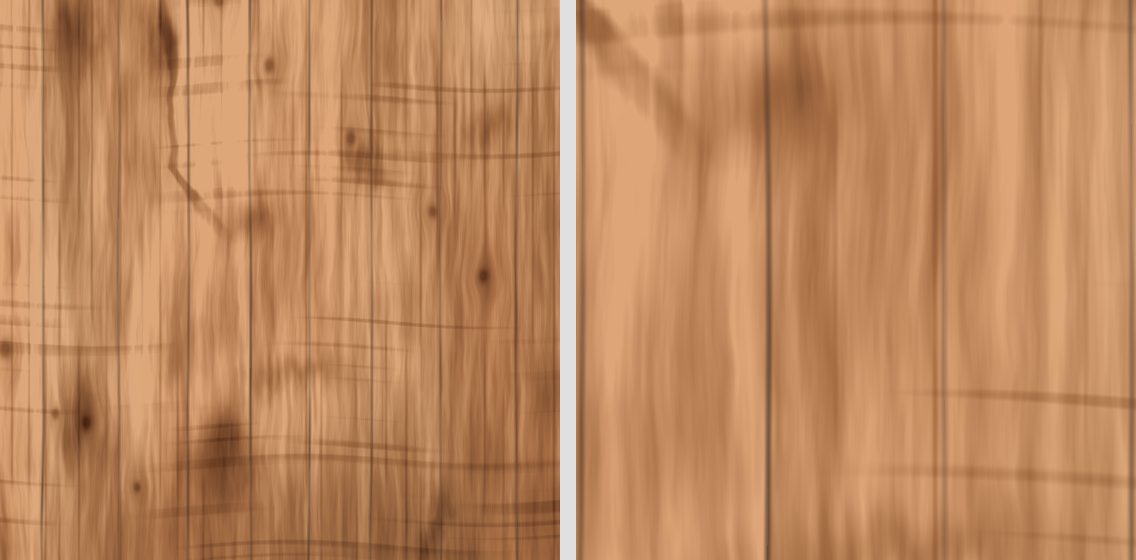
Left: the whole. Right: its middle third, enlarged.
This texture is drawn by a Shadertoy shader. Its source:

```glsl
// Weathered vertical wood planks with grain, seams, knots and brown water stains.
#define SEAMS 8
#define FIRST_SEAM 0.076
#define PLANK_WIDTH 0.121
#define SEAM_HALF_WIDTH 0.0026
#define KNOTS 9
#define GRAIN 0.62
#define STAIN_DEPTH 0.75
#define DARK_WOOD vec3(0.40, 0.24, 0.14)
#define MID_WOOD vec3(0.64, 0.44, 0.28)
#define LIGHT_WOOD vec3(0.82, 0.63, 0.46)
#define SEAM_COLOR vec3(0.29, 0.21, 0.16)

float hash(vec2 p) {
    vec3 q = fract(vec3(p.xyx) * 0.1031);
    q += dot(q, q.yzx + 33.33);
    return fract((q.x + q.y) * q.z);
}

float noise(vec2 p) {
    vec2 i = floor(p), f = fract(p);
    f = f * f * (3.0 - 2.0 * f);
    return mix(mix(hash(i), hash(i + vec2(1, 0)), f.x),
               mix(hash(i + vec2(0, 1)), hash(i + vec2(1, 1)), f.x), f.y);
}

float fbm(vec2 p) {
    float sum = 0.0, amp = 0.5;
    for (int i = 0; i < 4; i++) {
        sum += amp * noise(p);
        p = p * 2.03 + 17.1;
        amp *= 0.5;
    }
    return sum / 0.9375;
}

// Soft ragged blot; radius is given per axis
float blot(vec2 p, vec2 center, vec2 radius) {
    vec2 d = (p - center) / radius;
    return exp(-dot(d, d));
}

// Seam positions drift slightly, so plank widths are uneven
float seamX(int i) {
    float k = float(i);
    return FIRST_SEAM + PLANK_WIDTH * k + 0.019 * sin(6.2832 * k / 7.0);
}

// Narrow drip running down from the top, then bending to the right
float drip(vec2 p) {
    float center = 0.307 + 0.75 * max(0.70 - p.y, 0.0) - 0.16 * max(p.y - 0.87, 0.0);
    center += 0.016 * (fbm(vec2(3.0, p.y * 16.0)) - 0.5);
    float width = 0.006 + 0.012 * noise(vec2(8.0, p.y * 13.0));
    float body = 1.0 - smoothstep(width * 0.4, width * 1.3, abs(p.x - center));
    return body * smoothstep(0.55, 0.64, p.y) * (0.55 + 0.45 * noise(p * 22.0));
}

// Broad stains with noisy edges, plus the drip
float stains(vec2 p) {
    vec2 warp = vec2(fbm(p * vec2(26.0, 12.0)), fbm(p * vec2(30.0, 9.0) + 40.0)) - 0.5;
    vec2 q = p + warp * vec2(0.05, 0.11);
    float s = 0.95 * blot(q, vec2(0.40, 0.19), vec2(0.055, 0.075));
    s += 0.65 * blot(q, vec2(0.445, 0.61), vec2(0.04, 0.055));
    s += 0.60 * blot(q, vec2(0.15, 0.25), vec2(0.04, 0.07));
    s += 0.70 * blot(q, vec2(0.14, 0.94), vec2(0.035, 0.07));
    s += 0.65 * blot(q, vec2(0.28, 0.92), vec2(0.025, 0.07));
    s += 0.50 * blot(q, vec2(0.865, 0.775), vec2(0.035, 0.04));
    s += 0.55 * blot(q, vec2(0.65, 0.695), vec2(0.035, 0.028));
    s += 0.75 * blot(q, vec2(0.78, 0.08), vec2(0.022, 0.08));
    s += 0.45 * blot(q, vec2(0.53, 0.32), vec2(0.09, 0.03));
    s += 0.35 * blot(q, vec2(0.33, 0.39), vec2(0.06, 0.06));
    return min(s + 0.65 * drip(p), 1.15);
}

void mainImage(out vec4 fragColor, in vec2 fragCoord) {
    vec2 p = fragCoord / iResolution.xy;
    float pixel = 1.0 / iResolution.y;

    // Seams and the index of the plank under this point
    float seam = 0.0, plank = 0.0;
    for (int i = 0; i < SEAMS; i++) {
        float k = float(i);
        float x = seamX(i) + 0.004 * (noise(vec2(k * 7.0, p.y * 4.0)) - 0.5);
        float line = 1.0 - smoothstep(0.0, SEAM_HALF_WIDTH + pixel, abs(p.x - x));
        float wear = 0.35 + 0.65 * noise(vec2(k * 5.3, p.y * 9.0));
        seam = max(seam, line * wear * mix(0.6, 1.0, hash(vec2(k, 4.0))));
        plank += step(x, p.x);
    }

    // Small knots: dark cores that push the grain aside
    float knots = 0.0, bend = 0.0;
    for (int i = 0; i < KNOTS; i++) {
        float k = float(i);
        vec2 center = vec2(fract(0.155 + 0.618 * k), fract(0.245 + 0.377 * k));
        float size = mix(0.005, 0.011, hash(vec2(k, 9.0)));
        knots += blot(p, center, vec2(size, size * 1.5));
        knots += 0.25 * blot(p, center, vec2(size * 3.0, size * 6.0));
        bend += (center.x - p.x) * 0.7 * blot(p, center, vec2(size * 3.5, size * 5.0));
    }

    // Long wavy grain, shifted on every plank
    vec2 g = vec2(p.x + bend + 0.022 * (fbm(p * vec2(7.0, 5.0)) - 0.5), p.y + plank * 3.7);
    float coarse = fbm(g * vec2(34.0, 2.2)) - 0.5;
    float fine = fbm(g * vec2(120.0, 9.0)) - 0.5;
    float clouds = fbm(p * vec2(6.0, 4.0) + 11.0) - 0.5;

    // Hairline cracks along the grain and faint saw marks across it
    float cell = floor(p.x * 34.0);
    float crackX = (cell + mix(0.2, 0.8, hash(vec2(cell, 2.0)))) / 34.0;
    float crack = 1.0 - smoothstep(0.0, 0.0022 + pixel, abs(p.x - crackX));
    crack *= smoothstep(0.35, 0.75, noise(vec2(cell * 3.1, p.y * 4.0)));
    float saw = smoothstep(0.66, 0.95, noise(vec2(p.x * 3.0, p.y * 85.0 + 0.8 * sin(p.x * 9.0))));
    saw *= smoothstep(0.35, 0.7, noise(p * vec2(5.0, 9.0) + 30.0));

    // Tone: 0 is dark wood, 1 is light wood
    float tone = 0.82 + 0.16 * (hash(vec2(plank, 6.0)) - 0.5);
    tone += GRAIN * (coarse + 0.8 * fine) + 0.5 * clouds;
    tone += 0.12 * blot(p, vec2(0.3, 0.6), vec2(0.45, 0.3));
    tone -= 0.22 * (1.0 - smoothstep(0.0, 0.4, p.y)) + 0.10 * smoothstep(0.75, 1.0, p.x);
    tone -= STAIN_DEPTH * stains(p) + 0.6 * min(knots, 1.0) + 0.25 * crack + 0.2 * saw;
    tone = clamp(tone, -0.35, 1.08);

    vec3 color = tone < 0.6 ? mix(DARK_WOOD, MID_WOOD, tone / 0.6)
                            : mix(MID_WOOD, LIGHT_WOOD, (tone - 0.6) / 0.4);
    color *= mix(vec3(1.0), vec3(1.02, 0.97, 0.94), noise(p * vec2(9.0, 2.0) + 5.0));
    color = mix(color, SEAM_COLOR, 0.75 * seam);
    fragColor = vec4(color, 1.0);
}
```
